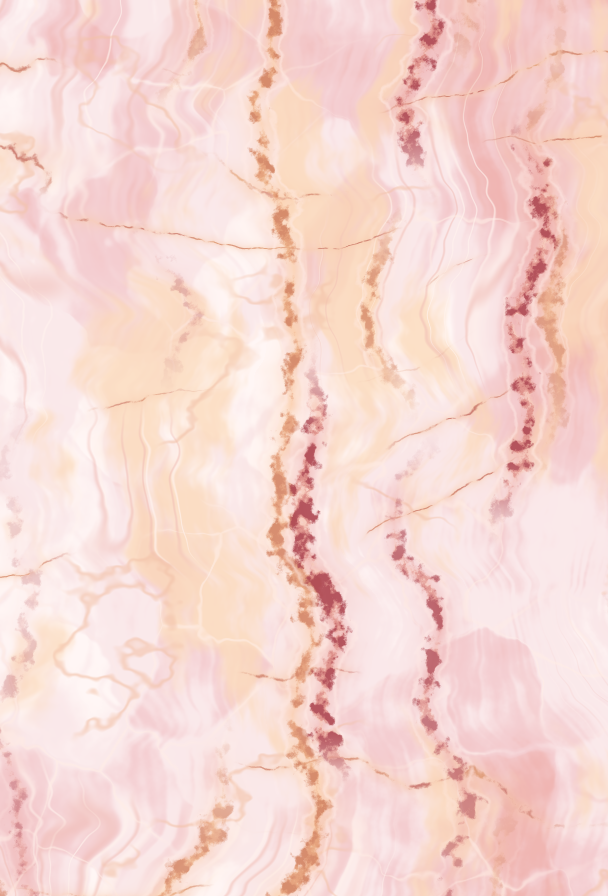
Reproduce this texture procedurally as a WebGL 2 fragment shader.

```glsl
#version 300 es
precision highp float;
// Pink onyx marble: faceted plates, upright strata, ragged red and gold veins, thin broken cracks.
uniform vec2 u_resolution;
out vec4 fragColor;

float hash(vec2 p) {
    return fract(sin(dot(p, vec2(127.1, 311.7))) * 43758.5453);
}

float noise(vec2 p) {
    vec2 i = floor(p), f = fract(p);
    f = f * f * (3.0 - 2.0 * f);
    return mix(mix(hash(i), hash(i + vec2(1, 0)), f.x),
               mix(hash(i + vec2(0, 1)), hash(i + vec2(1, 1)), f.x), f.y);
}

float fbm(vec2 p) {
    float sum = 0.0, amp = 0.5;
    for (int i = 0; i < 5; i++) {
        sum += amp * noise(p);
        p = mat2(1.6, 1.2, -1.2, 1.6) * p + 7.3;
        amp *= 0.5;
    }
    return sum / 0.97;
}

// Voronoi plates: x = gap between the two nearest seeds, y = random tone
vec2 plates(vec2 p) {
    vec2 cell = floor(p);
    float near = 9.0, next = 9.0, tone = 0.0;
    for (int j = -1; j <= 1; j++)
    for (int i = -1; i <= 1; i++) {
        vec2 c = cell + vec2(i, j);
        float d = length(c + vec2(hash(c), hash(c + 31.7)) - p);
        if (d < near) { next = near; near = d; tone = hash(c + 5.1); }
        else next = min(next, d);
    }
    return vec2(next - near, tone);
}

// Sideways coordinate whose level lines are the strata and the veins
float strata(vec2 p) {
    return p.x + 0.26 * (noise(p * vec2(1.6, 3.4) + 3.7) - 0.5)
               + 0.08 * (noise(p * vec2(4.0, 9.0) + 9.2) - 0.5)
               + 0.026 * (noise(p * vec2(9.0, 26.0)) - 0.5)
               + 0.009 * (noise(p * vec2(22.0, 60.0)) - 0.5);
}

void main() {
    vec2 p = gl_FragCoord.xy / u_resolution.y;
    float px = 1.0 / u_resolution.y;
    float u = strata(p);
    float slope = length(vec2(strata(p + vec2(0.002, 0)), strata(p + vec2(0, 0.002))) - u) / 0.002;
    float rough = fbm(p * 40.0) - 0.5;
    float grit = fbm(mat2(0.8, 0.6, -0.6, 0.8) * p * 95.0);

    // Cloudy base with faceted plates and fine banding
    vec2 plate = plates(p * vec2(9.0, 8.0) + 1.6 * fbm(p * 6.0));
    float banded = smoothstep(0.35, 0.6, noise(p * vec2(6.0, 4.5) + 21.0));
    float band = noise(vec2(u * 65.0, p.y * 4.0));
    float tone = 0.53 + 0.85 * (fbm(p * vec2(4.6, 3.4) + 12.0) - 0.5)
               + 0.30 * (plate.y - 0.5) * smoothstep(0.0, 0.14, plate.x)
               + 0.36 * (band - 0.5) * banded
               + 0.12 * (noise(vec2(u * 170.0, p.y * 14.0)) - 0.5)
               + 0.30 * rough * noise(p * 6.0 + 61.0);
    vec3 color = mix(vec3(0.982, 0.912, 0.918), vec3(0.957, 0.805, 0.818), smoothstep(0.44, 0.68, tone));
    color = mix(color, vec3(0.94, 0.71, 0.70), smoothstep(0.66, 0.92, tone));
    color = mix(color, vec3(1.0, 0.965, 0.96), smoothstep(0.36, 0.18, tone));

    // Peach stains: small, wispy, streaked along the strata
    float stain = fbm(vec2(u * 15.0, p.y * 8.0) + 50.0) + 0.2 * (noise(p * 4.0 + 15.0) - 0.5);
    color = mix(color, vec3(0.985, 0.85, 0.72), 0.75 * smoothstep(0.56, 0.74, stain));

    // Pale and rosy threads between bands
    float thread = 1.0 - abs(2.0 * noise(vec2(u * 48.0, p.y * 3.0) + 70.0) - 1.0);
    color = mix(color, vec3(1.0, 0.95, 0.93), 0.65 * banded * smoothstep(0.85, 1.0, thread));
    float rosy = 1.0 - abs(2.0 * noise(vec2(u * 34.0, p.y * 4.0) + 90.0) - 1.0);
    color = mix(color, vec3(0.94, 0.73, 0.70), 0.5 * banded * smoothstep(0.86, 1.0, rosy));

    // Plate edges: pale seams, some of them tinted by a faint web of rust
    float seam = smoothstep(0.05, 0.0, plate.x + 0.06 * rough) * smoothstep(0.35, 0.7, noise(p * 8.0 + 33.0));
    color = mix(color, vec3(1.0, 0.93, 0.90), 0.6 * seam);
    float web = abs(fbm(p * vec2(7.0, 9.0) + 4.0) - 0.5);
    float webbed = smoothstep(0.5, 0.75, noise(p * 9.0 + 45.0));
    color = mix(color, vec3(0.95, 0.76, 0.66), 0.6 * webbed * smoothstep(0.025, 0.0, web));

    // Short, nearly level cracks, broken along their length
    float level = p.y + 0.30 * (noise(p * vec2(3.0, 2.0) + 40.0) - 0.5)
                + 0.05 * (noise(p * 13.0) - 0.5) + 0.016 * rough;
    float row = floor(level / 0.085);
    float crack = abs(fract(level / 0.085) - 0.5) * 0.085;
    float open = smoothstep(0.52, 0.75, noise(p * vec2(6.0, 8.0) + row * 13.0));
    color = mix(color, vec3(0.97, 0.80, 0.68), 0.55 * open * exp(-crack / 0.006));
    float crackLine = open * smoothstep(0.001 + px, 0.0, crack) * smoothstep(0.35, 0.6, grit);
    color = mix(color, mix(vec3(0.88, 0.62, 0.42), vec3(0.74, 0.38, 0.38), noise(p * 30.0)), 0.8 * crackLine);

    // Upright veins: a gold layer, then a red one, one vein per strip of strata
    for (int layer = 0; layer < 2; layer++) {
        float red = float(layer), pitch = mix(0.13, 0.165, red);
        float strip = u + 0.06 * (1.0 - red) * (1.0 + noise(p * 5.0 + 77.0));
        float id = floor(strip / pitch);
        float pick = hash(vec2(id, 4.0 + 5.0 * red));
        float center = (id + 0.35 + 0.3 * hash(vec2(id, 9.0 + red))) * pitch;
        float d = abs(strip - center) / clamp(slope, 0.7, 2.5);
        float live = smoothstep(0.36, 0.6, noise(vec2(id * 7.3 + red * 3.1, p.y * 3.0)) + 0.3 * (pick - 0.45) - 0.08 * (1.0 - red));
        float width = live * mix(0.5, 1.0, pick) * mix(0.0015, 0.0065, red * noise(p * 16.0 + id) + 0.15);
        float edge = d + 0.022 * rough;

        // Feathered stain, then a pale rim
        vec3 halo = mix(vec3(0.985, 0.82, 0.68), vec3(0.93, 0.68, 0.67), red);
        color = mix(color, halo, live * (0.65 + 0.8 * rough) * exp(-d / 0.013));
        float rim = smoothstep(0.004, 0.0, abs(edge - width - 0.012));
        color = mix(color, vec3(1.0, 0.92, 0.90), 0.5 * live * rim);

        // Crystalline grain, crumbling outward
        vec3 mineral = mix(vec3(0.68, 0.28, 0.32), vec3(0.87, 0.56, 0.53), smoothstep(0.34, 0.50, grit));
        mineral = mix(mineral, vec3(0.97, 0.80, 0.74), smoothstep(0.50, 0.66, grit));
        mineral = mix(mix(mineral, vec3(0.90, 0.64, 0.42), 0.65), mineral, red);
        float body = smoothstep(0.005 + px, -0.002, edge - width + 0.03 * (grit - 0.5));
        color = mix(color, mineral, 0.9 * live * body);
    }

    fragColor = vec4(color, 1.0);
}
```
